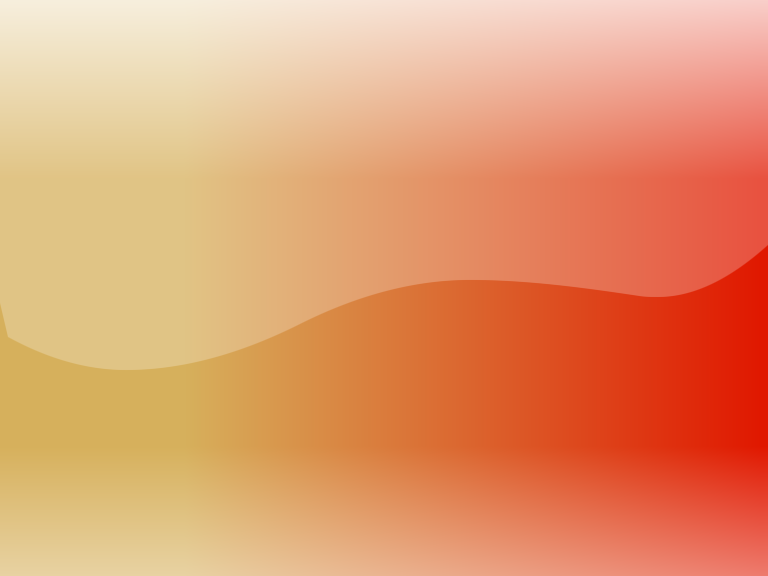
Reproduce this background procedurally as a Shadertoy shader.

```glsl
// A gold-to-red gradient with a pale wavy veil and light fading in at top and bottom.

// Cubic through two knots, each holding x, height and slope
float hermite(vec3 a, vec3 b, float x) {
    float width = b.x - a.x;
    float t = clamp((x - a.x) / width, 0.0, 1.0);
    float s = 1.0 - t;
    return mix(a.y, b.y, t * t * (3.0 - 2.0 * t))
         + width * t * s * (a.z * s - b.z * t);
}

// Height of the veil's lower edge
float waveHeight(float x) {
    vec3 knots[7] = vec3[7](
        vec3(0.0104, 0.415, -0.73), vec3(0.164, 0.3576, 0.0),
        vec3(0.3906, 0.4375, 0.667), vec3(0.612, 0.514, 0.0),
        vec3(0.833, 0.486, -0.2), vec3(0.857, 0.4844, 0.0),
        vec3(1.0, 0.5747, 1.2));
    float height = knots[0].y;
    for (int i = 0; i < 6; i++) {
        if (x >= knots[i].x) height = hermite(knots[i], knots[i + 1], x);
    }
    // Steep flank at the left border
    return max(height, 0.474 - 5.68 * x);
}

void mainImage(out vec4 fragColor, in vec2 fragCoord) {
    vec2 uv = fragCoord / iResolution.xy;

    // Horizontal gradient, flat gold on the left
    vec3 gold = vec3(0.84, 0.69, 0.36);
    vec3 red = vec3(0.88, 0.095, 0.0);
    vec3 color = mix(gold, red, clamp((uv.x - 0.24) / 0.75, 0.0, 1.0));

    // Translucent veil above the wave
    float above = uv.y - waveHeight(uv.x);
    float edge = max(fwidth(above), 0.0001);
    color = mix(color, vec3(1.0), 0.25 * smoothstep(-0.6 * edge, 0.6 * edge, above));

    // White light from the upper and lower borders
    float topLight = 0.72 * clamp((uv.y - 0.69) / 0.31, 0.0, 1.0);
    float bottomLight = 0.43 * clamp((0.225 - uv.y) / 0.225, 0.0, 1.0);
    color = mix(color, vec3(1.0), topLight + bottomLight);

    fragColor = vec4(color, 1.0);
}
```
